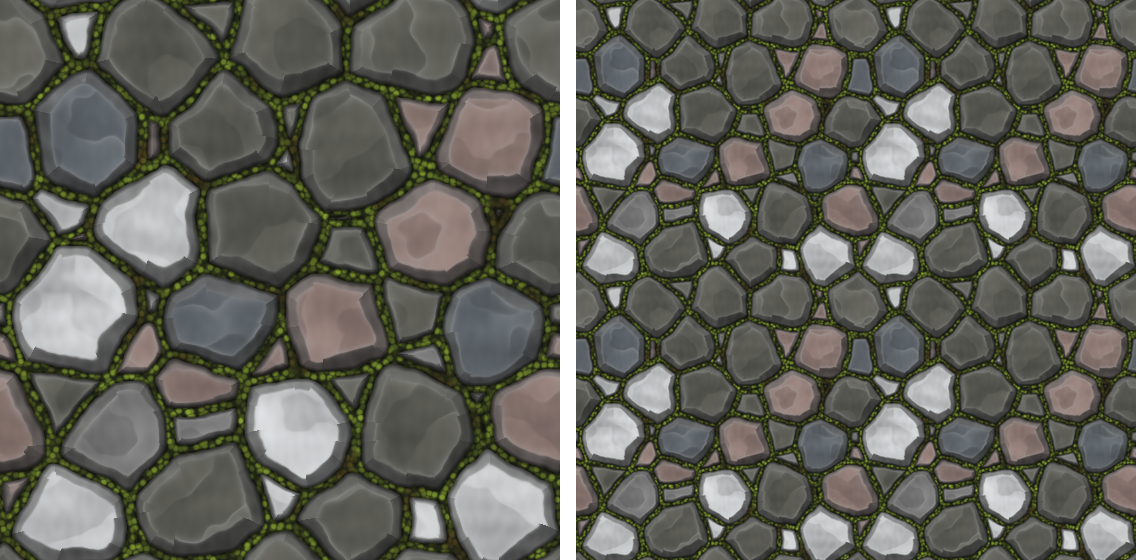
Left: one tile. Right: repeated 2 by 2.
This texture is drawn by a WebGL 1 fragment shader. Its source:

```glsl
precision highp float;
// Hand-painted stone paving with mossy joints, tiling in both directions.
// A wrapped power diagram (weighted Voronoi) gives large slabs and small chips;
// edge distance drives joints, bevel facets and pale ridges; noise paints the faces.
uniform vec2 u_resolution;

const vec2  GRID = vec2(4.0, 6.0);     // slabs across and up; rows must be even
const float SLAB_WIDTH = 1.5;          // slab width in row heights (GRID.y / GRID.x)
const float JOINT = 0.046;             // half joint width, in row heights
const float BEVEL = 0.125;             // bevel width, in row heights
const float ROUNDING = 0.05;           // corner rounding, in row heights
const float MOSS_CELLS = 88.0;         // moss tufts across the canvas
const vec2  LIGHT = vec2(-0.35, 0.94);
const vec3  OLIVE = vec3(0.35, 0.35, 0.325);
const vec3  GREY  = vec3(0.44, 0.44, 0.44);
const vec3  SLATE = vec3(0.34, 0.365, 0.385);
const vec3  PINK  = vec3(0.52, 0.445, 0.425);
const vec3  WHITE = vec3(0.74, 0.75, 0.755);
const vec3  BEVEL_GREY = vec3(0.40, 0.40, 0.395);
const vec3  MOSS_DARK  = vec3(0.13, 0.145, 0.085);
const vec3  MOSS_GREEN = vec3(0.40, 0.48, 0.15);
const vec3  MOSS_BROWN = vec3(0.33, 0.27, 0.13);

float hash(vec2 p) {
  vec3 a = fract(p.xyx * 0.1031);
  a += dot(a, a.yzx + 33.33);
  return fract((a.x + a.y) * a.z);
}
vec2 hash2(vec2 p) { return vec2(hash(p), hash(p + 37.7)); }

// Gradient noise that wraps after "period" cells.
float corner(vec2 cell, vec2 offset, vec2 period) {
  float angle = 6.2832 * hash(mod(cell, period) + 11.3);
  return dot(vec2(cos(angle), sin(angle)), offset);
}
float noise(vec2 p, vec2 period) {
  vec2 c = floor(p), f = p - c, e = vec2(1.0, 0.0);
  vec2 s = f * f * f * (f * (f * 6.0 - 15.0) + 10.0);
  float low = mix(corner(c, f, period), corner(c + e, f - e, period), s.x);
  float high = mix(corner(c + e.yx, f - e.yx, period), corner(c + 1.0, f - 1.0, period), s.x);
  return mix(low, high, s.y);
}
float wrapNoise(vec2 uv, vec2 period, vec2 shift) { return noise(uv * period + shift, period); }

// Stone centre (xy) and weight (z). Kind 0 is a slab, 1 and 2 are chips at its corners.
vec3 site(vec2 cell, float kind) {
  vec2 id = mod(cell, GRID) + 17.0 * kind;
  vec2 jitter = hash2(id + 3.1) - 0.5;
  float size = hash(id + 71.9);
  vec2 centre = vec2((cell.x + 0.5 + 0.5 * mod(cell.y, 2.0)) * SLAB_WIDTH, cell.y + 0.5);
  if (kind < 0.5) return vec3(centre + jitter * vec2(0.6, 0.36), 0.2 * size);
  vec2 joint = vec2(0.5 * SLAB_WIDTH, kind < 1.5 ? 0.22 : -0.22);
  return vec3(centre + joint + jitter * vec2(0.35, 0.2), -mix(0.1, 0.46, size));
}
float power(vec2 p, vec3 s) { return dot(p - s.xy, p - s.xy) - s.z; }

// Distance to the stone's edge; also its wrapped id, kind and nearest edge normal.
float stoneEdge(vec2 p, out vec2 id, out float kind, out vec2 normal) {
  float row = floor(p.y), best = 1e3, edge = 8.0, nearest = 8.0;
  vec2 home = vec2(floor(p.x / SLAB_WIDTH - 0.5 * mod(row, 2.0)), row);
  vec3 own = vec3(0.0);
  for (int j = -2; j <= 2; j++) for (int i = -2; i <= 2; i++) for (int k = 0; k < 3; k++) {
    vec2 cell = home + vec2(float(i), float(j));
    vec3 s = site(cell, float(k));
    float d = power(p, s);
    if (d < best) { best = d; own = s; id = mod(cell, GRID); kind = float(k); }
  }
  for (int j = -2; j <= 2; j++) for (int i = -2; i <= 2; i++) for (int k = 0; k < 3; k++) {
    vec3 s = site(home + vec2(float(i), float(j)), float(k));
    vec2 span = s.xy - own.xy;
    float len = length(span);
    if (len > 0.01) {
      float d = (power(p, s) - best) / (2.0 * len);
      if (d < nearest) { nearest = d; normal = span / len; }
      float h = max(ROUNDING - abs(edge - d), 0.0) / ROUNDING;
      edge = min(edge, d) - 0.25 * h * h * ROUNDING;
    }
  }
  return edge;
}

vec3 stoneColour(float pick) {
  if (pick < 0.23) return WHITE;
  if (pick < 0.39) return PINK;
  if (pick < 0.55) return SLATE;
  return pick < 0.72 ? GREY : OLIVE;
}

vec3 mossColour(vec2 uv) {
  vec2 g = uv * MOSS_CELLS;
  float tuft = 0.0;
  for (int j = -1; j <= 1; j++) for (int i = -1; i <= 1; i++) {
    vec2 cell = floor(g) + vec2(float(i), float(j)), id = mod(cell, MOSS_CELLS);
    float r = length(g - cell - hash2(id));
    tuft = max(tuft, (1.0 - smoothstep(0.2, 0.75, r)) * mix(0.25, 1.0, hash(id + 5.7)));
  }
  float patches = wrapNoise(uv, vec2(14.0), vec2(0.0));
  vec3 leaf = mix(MOSS_GREEN, MOSS_BROWN, smoothstep(0.1, 0.45, patches));
  return mix(MOSS_DARK, leaf * (1.1 - 0.5 * patches), tuft);
}

vec3 paintStone(vec2 uv, float d, vec2 id, float kind, vec2 normal) {
  vec2 shift = 40.0 * hash2(id + 23.0 * kind + 9.0);
  vec3 base = stoneColour(hash(id + 31.0 * kind + 2.3));
  float brush = wrapNoise(uv, vec2(10.0, 26.0), shift) + 0.5 * wrapNoise(uv, vec2(60.0, 34.0), shift);
  float broad = wrapNoise(uv, vec2(6.0), shift.yx);

  // Face: brushed tone, chipped planes and pale strokes along their borders.
  float plane = wrapNoise(uv, vec2(8.0, 9.0), shift) + 0.12 * wrapNoise(uv, vec2(28.0), shift);
  float stroke = exp(-abs(plane) * (plane > 0.0 ? 14.0 : 50.0)) * smoothstep(-0.1, 0.3, broad);
  vec3 pale = base * 0.6 + 0.33;
  vec3 face = base * (1.0 + 0.12 * brush + 0.2 * broad + 0.1 * smoothstep(-0.03, 0.03, plane) - 0.04);
  face = mix(face, pale, 0.6 * stroke);

  // Bevel: one flat tone per edge, darker towards the ground.
  float lit = dot(normal, LIGHT);
  vec3 side = mix(base, BEVEL_GREY, 0.65) * (0.84 + 0.24 * lit + 0.2 * brush);
  float width = BEVEL * (kind > 0.5 ? 0.45 : 1.0) * (1.0 - 0.15 * lit + 0.2 * sin(dot(normal, vec2(9.0, 5.0)) + shift.x));
  width *= 1.0 + 0.6 * wrapNoise(uv, vec2(11.0), shift);
  vec3 colour = mix(side, face, smoothstep(-0.014, 0.014, d - width));

  // Pale ridge where bevel meets face, then a dark outer rim.
  float ridge = exp(-abs(d - width) * (d > width ? 32.0 : 70.0));
  colour = mix(colour, pale, ridge * (0.5 + 0.6 * wrapNoise(uv, vec2(16.0), shift.yx)));
  return colour * mix(0.5, 1.0, smoothstep(0.0, 0.05, d));
}

void main() {
  vec2 uv = gl_FragCoord.xy / u_resolution;
  vec2 sway = vec2(wrapNoise(uv, vec2(9.0), vec2(0.0)), wrapNoise(uv, vec2(9.0), vec2(4.5, 2.5)));
  vec2 id, normal;
  float kind;
  float edge = stoneEdge((uv + 0.018 * sway) * GRID.y, id, kind, normal);
  float d = edge - JOINT + 0.03 * wrapNoise(uv, vec2(22.0), vec2(0.0)) + 0.01 * wrapNoise(uv, vec2(64.0), vec2(0.0));

  vec3 moss = mossColour(uv) * mix(0.5, 1.0, smoothstep(0.0, 0.035, -d));
  vec3 stone = paintStone(uv, d, id, kind, normal);
  gl_FragColor = vec4(mix(moss, stone, smoothstep(-0.008, 0.008, d)), 1.0);
}
```
